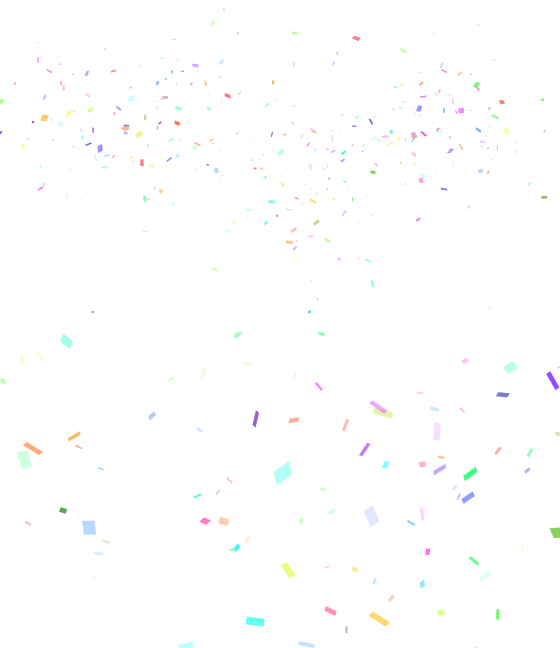
Top: the whole. Bottom: its middle third, enlarged.
This background is drawn by a Shadertoy shader. Its source:

```glsl
// Translucent paper confetti drifting in two wide bursts and a falling centre on white.

const float CELL = 0.06;     // grid spacing, in canvas heights
const int LAYERS = 3;

float hash(vec2 p, float seed) {
    return fract(sin(dot(p, vec2(127.1, 311.7)) + seed * 74.7) * 43758.5453);
}

// Soft elliptical cloud, 1 at its centre
float cloud(vec2 p, vec2 centre, vec2 radius) {
    vec2 q = (p - centre) / radius;
    return exp(-dot(q, q));
}

// Chance that a piece exists at p
float density(vec2 p) {
    float left = cloud(p, vec2(-0.46, 0.14), vec2(0.43, 0.18));
    float right = cloud(p, vec2(0.48, 0.14), vec2(0.36, 0.19));
    float fall = cloud(p, vec2(0.07, -0.12), vec2(0.21, 0.23));
    return 0.70 * max(left, right) + 0.72 * fall;
}

vec3 hueColor(float hue) {
    return clamp(abs(mod(hue * 6.0 + vec3(0.0, 4.0, 2.0), 6.0) - 3.0) - 1.0, 0.0, 1.0);
}

// Bright paper, with an occasional shaded piece
vec3 paperColor(float hue, float tint, float shade) {
    vec3 bright = mix(vec3(1.0), hueColor(hue), mix(0.45, 0.78, tint));
    return bright * mix(1.0, 0.62, smoothstep(0.80, 1.0, shade));
}

mat2 rotation(float angle) {
    float c = cos(angle), s = sin(angle);
    return mat2(c, -s, s, c);
}

// Coverage of a skewed rectangle, smoothed over one pixel
float pieceMask(vec2 p, vec2 halfSize, float skew, float pixel) {
    p.x += skew * p.y;
    vec2 cover = clamp(0.5 + (halfSize - abs(p)) / pixel, 0.0, 1.0);
    vec2 limit = min(vec2(1.0), 2.0 * halfSize / pixel);
    cover = min(cover, limit);
    return cover.x * cover.y;
}

// Blend the piece owned by one grid cell over the colour below
vec3 addPiece(vec3 below, vec2 p, vec2 cell, float layer, float pixel) {
    vec2 id = cell + layer * vec2(57.0, 113.0);
    vec2 centre = (cell + vec2(hash(id, 1.0), hash(id, 2.0))) * CELL;
    if (hash(id, 3.0) > density(centre)) return below;

    // Most pieces are small, and tumbling narrows them
    float size = hash(id, 4.0);
    float facing = hash(id, 5.0);
    float longSide = mix(0.0032, 0.0112, size * size);
    float shortSide = longSide * mix(0.24, 0.92, facing * facing);
    float skew = mix(-0.5, 0.5, hash(id, 6.0));
    vec2 local = rotation(6.2832 * hash(id, 7.0)) * (p - centre);

    float mask = pieceMask(local, vec2(longSide, shortSide), skew, pixel);
    vec3 paper = paperColor(hash(id, 8.0), hash(id, 9.0), hash(id, 10.0));
    float opacity = mix(0.25, 1.0, hash(id, 11.0));
    return mix(below, paper, mask * opacity);
}

void mainImage(out vec4 fragColor, in vec2 fragCoord) {
    vec2 p = (fragCoord - 0.5 * iResolution.xy) / iResolution.y;
    float pixel = 1.0 / iResolution.y;
    vec3 color = vec3(1.0);

    // Visit neighbouring cells so pieces may cross cell borders
    for (int layer = 0; layer < LAYERS; layer++) {
        for (int y = -1; y <= 1; y++) {
            for (int x = -1; x <= 1; x++) {
                vec2 cell = floor(p / CELL) + vec2(x, y);
                color = addPiece(color, p, cell, float(layer), pixel);
            }
        }
    }
    fragColor = vec4(color, 1.0);
}
```
